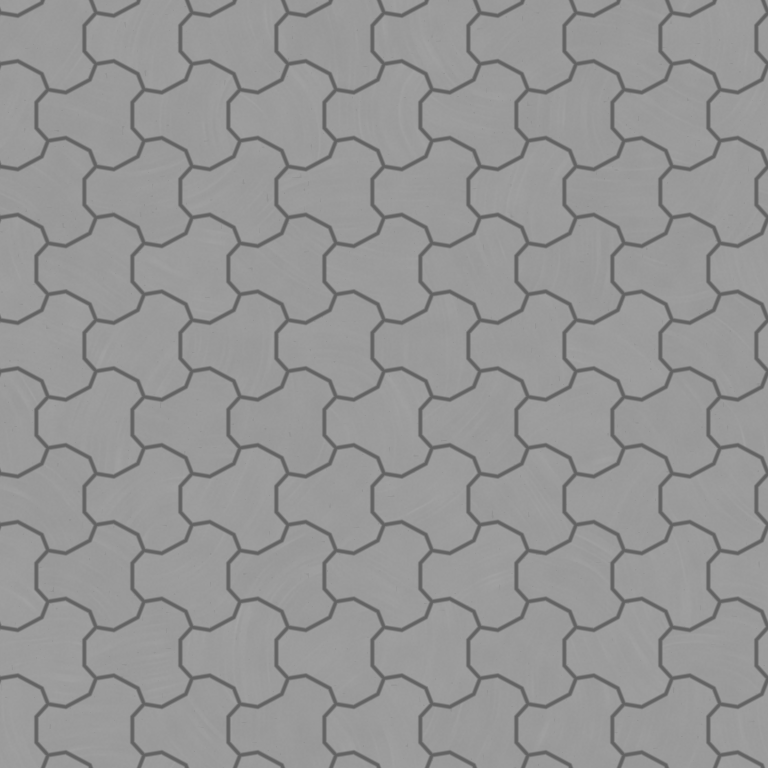
Reproduce this pattern procedurally as a Shadertoy shader.

```glsl
// Grey three-lobed interlocking pavers with dark joints and faint arced brush marks.

const vec2 REPEATS = vec2(8.0, 10.0);     // pavers across, rows down (rows must be even)
const float BULGE = 0.21;                 // edge offset, as a share of the hexagon side
const float SHOULDER = 0.25;              // where the bulge reaches full offset along a side
const float JOINT_CORE = 0.0008;          // half width of the full joint colour
const float JOINT_EDGE = 0.0042;          // half width where the joint has faded out
const vec3 PAVER_COLOR = vec3(0.607);
const vec3 JOINT_COLOR = vec3(0.385);
const float TILE_VARIATION = 0.010;
const float STREAK_STRENGTH = 0.030;
const float CLOUD_STRENGTH = 0.012;
const float GRAIN_STRENGTH = 0.010;
const float PIT_STRENGTH = 0.035;

const vec2 PITCH = 1.0 / REPEATS;
const float SIDE = PITCH.x / sqrt(3.0);
const float SQUASH = PITCH.y / (1.5 * SIDE);
const float SIXTH_TURN = radians(60.0);

float hash(vec2 p) {
    vec3 q = fract(vec3(p.xyx) * 0.1031);
    q += dot(q, q.yzx + 33.33);
    return fract((q.x + q.y) * q.z);
}

float noise(vec2 p) {
    vec2 i = floor(p), f = fract(p);
    f = f * f * (3.0 - 2.0 * f);
    vec2 e = vec2(0.0, 1.0);
    return mix(mix(hash(i), hash(i + e.yx), f.x),
               mix(hash(i + e.xy), hash(i + e.yy), f.x), f.y);
}

vec2 polar(float angle) {
    return vec2(cos(angle), sin(angle));
}

// Outline corner: each hexagon side gives a corner and two shoulder points.
vec2 outlinePoint(int index) {
    int side = (index / 3) % 6, part = index % 3;
    float angle = SIXTH_TURN * (float(side) + 0.5);
    vec2 corner = polar(angle), next = polar(angle + SIXTH_TURN);
    vec2 point = corner;
    if (part > 0) {
        float direction = side % 2 == 0 ? 1.0 : -1.0;
        point = mix(corner, next, part == 1 ? SHOULDER : 1.0 - SHOULDER);
        point += direction * BULGE * polar(angle + 0.5 * SIXTH_TURN);
    }
    return point * SIDE * vec2(1.0, SQUASH);
}

// Signed distance to one paver, negative inside.
float paverDistance(vec2 p, vec2 outline[18]) {
    float nearest = 1e3, inside = 1.0;
    for (int i = 0; i < 18; i++) {
        vec2 a = outline[i], b = outline[(i + 1) % 18];
        vec2 edge = b - a, w = p - a;
        vec2 gap = w - edge * clamp(dot(w, edge) / dot(edge, edge), 0.0, 1.0);
        nearest = min(nearest, dot(gap, gap));
        bvec3 c = bvec3(p.y >= a.y, p.y < b.y, edge.x * w.y > edge.y * w.x);
        if (all(c) || all(not(c))) inside = -inside;
    }
    return inside * sqrt(nearest);
}

// Brightness offset from brush arcs, clouds, grain and pits on one paver.
float paverSurface(vec2 p, vec2 id) {
    float seed = hash(id + 3.7);
    vec2 offset = 40.0 * vec2(seed, hash(id + 19.3)) + 20.0;
    vec2 axis = polar(6.2832 * hash(id + 7.1));
    vec2 q = vec2(dot(p, axis), dot(p, vec2(-axis.y, axis.x)));
    q.x += mix(0.1, 0.3, hash(id + 11.9));
    float radius = length(q), arc = atan(q.y, q.x) * radius;
    radius += 0.006 * noise(p * 22.0 + offset);

    float fine = noise(vec2(radius * 300.0, arc * 16.0) + offset);
    float broad = noise(vec2(radius * 120.0, arc * 10.0) + offset.yx);
    float patches = smoothstep(0.2, 0.8, noise(p * 30.0 + offset));
    float streak = (fine * fine * broad - 0.17) * mix(0.35, 1.0, patches);
    float cloud = noise(p * 45.0 + offset.yx) - 0.5;
    float grain = noise(p * 420.0 + offset * 9.0) - 0.5;
    float pit = smoothstep(0.93, 1.0, noise(p * 190.0 + offset * 5.0));
    return TILE_VARIATION * (seed - 0.5) + STREAK_STRENGTH * streak
         + CLOUD_STRENGTH * cloud + GRAIN_STRENGTH * grain - PIT_STRENGTH * pit;
}

void mainImage(out vec4 fragColor, in vec2 fragCoord) {
    vec2 uv = fragCoord / iResolution.xy;
    vec2 outline[18];
    for (int i = 0; i < 18; i++) outline[i] = outlinePoint(i);

    // Find the owning paver among two candidates in each of three rows.
    float best = 1e3;
    vec2 local = vec2(0.0), id = vec2(0.0);
    for (int k = -1; k <= 1; k++) {
        float row = floor(uv.y / PITCH.y) + float(k);
        float shift = 0.5 * mod(row, 2.0);
        float firstColumn = floor(uv.x / PITCH.x - shift);
        for (int c = 0; c <= 1; c++) {
            float column = firstColumn + float(c);
            vec2 p = uv - vec2(column + shift, row + 0.5) * PITCH;
            float d = paverDistance(p, outline);
            if (d < best) {
                best = d;
                local = p;
                id = mod(vec2(column, row), REPEATS);
            }
        }
    }

    // Shade the paver, then lay the soft joint over it.
    vec3 color = PAVER_COLOR + paverSurface(local, id);
    float fade = max(JOINT_EDGE, JOINT_CORE + 1.0 / iResolution.y);
    float joint = 1.0 - smoothstep(JOINT_CORE, fade, abs(best));
    fragColor = vec4(mix(color, JOINT_COLOR, joint), 1.0);
}
```
